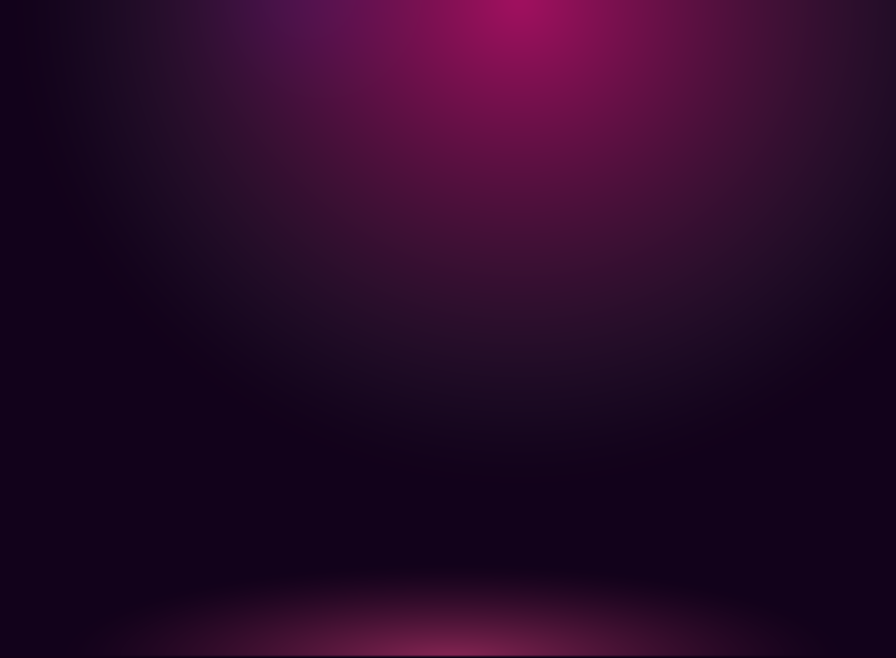
Give the GLSL for this background, as a WebGL 2 fragment shader.

```glsl
#version 300 es
precision highp float;
// A dark plum backdrop with a magenta spotlight above and a low rose glow on the floor.

uniform vec2 u_resolution;
out vec4 fragColor;

// Colours: the base, and the light each glow adds to it
const vec3 BASE = vec3(0.072, 0.008, 0.104);
const vec3 SPOT_LIGHT = vec3(0.55, 0.0, 0.235);
const vec3 HAZE_LIGHT = vec3(0.0, 0.055, 0.03);
const vec3 VIOLET_LIGHT = vec3(0.015, 0.008, 0.07);
const vec3 FLOOR_LIGHT = vec3(0.43, 0.13, 0.21);
const vec3 RIM = vec3(0.07, 0.005, 0.09);

// Centres are fractions of the canvas, radii are fractions of its height
const vec2 SPOT_CENTER = vec2(0.58, 1.0);
const vec2 SPOT_RADII = vec2(0.76, 0.73);
const float SPOT_FALLOFF = 1.63;
const float SPOT_CORE = 0.02;
const float HAZE_DENSITY = 12.0;
const vec2 VIOLET_CENTER = vec2(0.335, 1.02);
const float VIOLET_RADIUS = 0.15;
const vec2 FLOOR_CENTER = vec2(0.505, 0.0);
const vec2 FLOOR_RADII = vec2(0.56, 0.135);
const float FLOOR_FALLOFF = 1.4;
const float FLOOR_CORE = 0.06;
const float RIM_HEIGHT = 0.003;
const float RIM_SOFTNESS = 0.0025;

// Fades from one at a rounded core to zero near unit distance
float glow(vec2 offset, float core, float falloff) {
    float distance = sqrt(dot(offset, offset) + core * core) - core;
    return pow(max(1.0 - distance, 0.0), falloff);
}

void main() {
    vec2 uv = gl_FragCoord.xy / u_resolution;
    vec2 aspect = vec2(u_resolution.x / u_resolution.y, 1.0);

    // Overhead spotlight, with a pale haze that saturates early
    vec2 spotOffset = (uv - SPOT_CENTER) * aspect / SPOT_RADII;
    float spot = glow(spotOffset, SPOT_CORE, SPOT_FALLOFF);
    float haze = 1.0 - exp(-HAZE_DENSITY * spot);
    vec3 color = BASE + SPOT_LIGHT * spot + HAZE_LIGHT * haze;

    // Violet tint beside the spotlight
    vec2 violetOffset = (uv - VIOLET_CENTER) * aspect / VIOLET_RADIUS;
    color += VIOLET_LIGHT * exp(-dot(violetOffset, violetOffset));

    // Flat elliptical glow on the floor
    vec2 floorOffset = (uv - FLOOR_CENTER) * aspect / FLOOR_RADII;
    color += FLOOR_LIGHT * glow(floorOffset, FLOOR_CORE, FLOOR_FALLOFF);

    // Thin dark rim along the lower edge
    float aboveRim = smoothstep(RIM_HEIGHT - RIM_SOFTNESS, RIM_HEIGHT + RIM_SOFTNESS, uv.y);
    color = mix(RIM, color, aboveRim);

    fragColor = vec4(color, 1.0);
}
```
